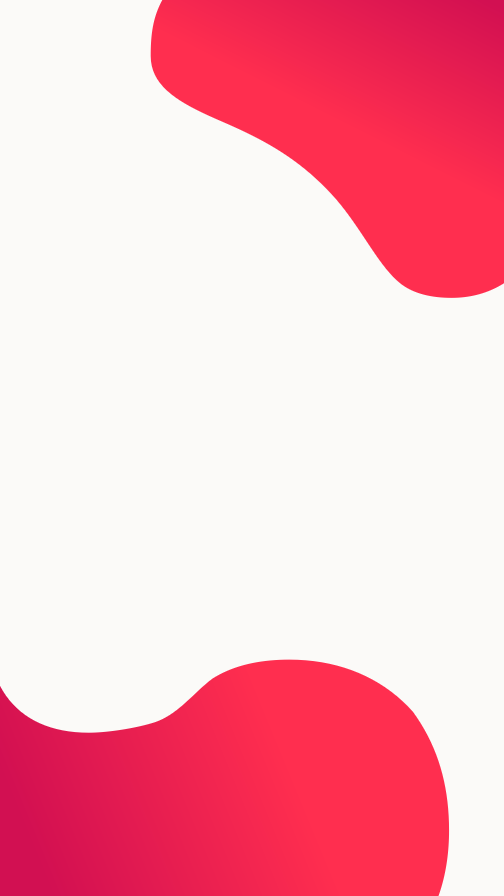
Give the GLSL for this background, as a WebGL 2 fragment shader.

```glsl
#version 300 es
precision highp float;
// Two flowing crimson blobs in opposite corners of an off-white canvas.
// Each outline is traced by a pen along cubic curves, which gathers a signed
// distance for smooth edges; a linear gradient then fills the inside.

uniform vec2 u_resolution;
out vec4 outColor;

const float CANVAS_HEIGHT = 16.0 / 9.0; // the canvas width is 1
const int CURVE_STEPS = 18;

const vec3 PAPER = vec3(0.985, 0.981, 0.974);
const vec3 CRIMSON = vec3(0.825, 0.062, 0.320);
const vec3 CORAL_RED = vec3(1.0, 0.180, 0.310);

struct Outline {
    vec2 pen;
    float distSquared;
    float side; // -1 inside, +1 outside
};

Outline moveTo(vec2 start) {
    return Outline(start, 1e6, 1.0);
}

// Straight edge: keeps the nearest distance and flips the side on a crossing.
void lineTo(inout Outline o, vec2 p, vec2 end) {
    vec2 edge = end - o.pen;
    vec2 rel = p - o.pen;
    vec2 gap = rel - edge * clamp(dot(rel, edge) / dot(edge, edge), 0.0, 1.0);
    o.distSquared = min(o.distSquared, dot(gap, gap));
    if ((o.pen.y > p.y) != (end.y > p.y) && rel.x < edge.x * rel.y / edge.y) {
        o.side = -o.side;
    }
    o.pen = end;
}

// Cubic curve from the pen position, split into short edges.
void curveTo(inout Outline o, vec2 p, vec2 c1, vec2 c2, vec2 end) {
    vec2 start = o.pen;
    for (int i = 1; i <= CURVE_STEPS; i++) {
        float t = float(i) / float(CURVE_STEPS);
        float s = 1.0 - t;
        vec2 point = s * s * s * start + 3.0 * s * s * t * c1
                   + 3.0 * s * t * t * c2 + t * t * t * end;
        lineTo(o, p, point);
    }
}

float signedDistance(Outline o) {
    return o.side * sqrt(o.distSquared);
}

// Upper right blob; y runs down from the top edge.
float upperBlob(vec2 p) {
    vec2 start = vec2(0.336, -0.028);
    Outline o = moveTo(start);
    lineTo(o, p, vec2(0.322, 0.0));
    curveTo(o, p, vec2(0.303, 0.035), vec2(0.299, 0.069), vec2(0.299, 0.111));
    curveTo(o, p, vec2(0.299, 0.174), vec2(0.359, 0.206), vec2(0.440, 0.241));
    curveTo(o, p, vec2(0.514, 0.273), vec2(0.583, 0.308), vec2(0.648, 0.375));
    curveTo(o, p, vec2(0.708, 0.435), vec2(0.743, 0.516), vec2(0.787, 0.556));
    curveTo(o, p, vec2(0.813, 0.581), vec2(0.852, 0.591), vec2(0.896, 0.591));
    curveTo(o, p, vec2(0.935, 0.591), vec2(0.970, 0.581), vec2(1.0, 0.562));
    lineTo(o, p, vec2(1.05, 0.53));
    lineTo(o, p, vec2(1.05, -0.028));
    lineTo(o, p, start);
    return signedDistance(o);
}

// Lower left blob; y runs up from the bottom edge.
float lowerBlob(vec2 p) {
    vec2 start = vec2(-0.028, 0.468);
    Outline o = moveTo(start);
    lineTo(o, p, vec2(0.0, 0.417));
    curveTo(o, p, vec2(0.032, 0.356), vec2(0.093, 0.324), vec2(0.176, 0.324));
    curveTo(o, p, vec2(0.213, 0.324), vec2(0.271, 0.333), vec2(0.308, 0.345));
    curveTo(o, p, vec2(0.354, 0.361), vec2(0.384, 0.403), vec2(0.421, 0.431));
    curveTo(o, p, vec2(0.463, 0.458), vec2(0.516, 0.469), vec2(0.574, 0.469));
    curveTo(o, p, vec2(0.674, 0.469), vec2(0.759, 0.433), vec2(0.819, 0.366));
    curveTo(o, p, vec2(0.870, 0.296), vec2(0.891, 0.218), vec2(0.891, 0.130));
    curveTo(o, p, vec2(0.891, 0.083), vec2(0.884, 0.039), vec2(0.870, 0.0));
    lineTo(o, p, vec2(0.86, -0.028));
    lineTo(o, p, vec2(-0.028, -0.028));
    lineTo(o, p, start);
    return signedDistance(o);
}

vec3 redGradient(vec2 p, vec2 darkEnd, vec2 brightEnd) {
    vec2 axis = brightEnd - darkEnd;
    float t = clamp(dot(p - darkEnd, axis) / dot(axis, axis), 0.0, 1.0);
    return mix(CRIMSON, CORAL_RED, t);
}

float coverage(float dist, float softness) {
    return clamp(0.5 - dist / softness, 0.0, 1.0);
}

void main() {
    vec2 p = gl_FragCoord.xy / u_resolution * vec2(1.0, CANVAS_HEIGHT);
    vec2 fromTop = vec2(p.x, CANVAS_HEIGHT - p.y);
    float softness = 1.0 / u_resolution.x;

    vec3 upperFill = redGradient(fromTop, vec2(0.961, 0.0), vec2(0.805, 0.309));
    vec3 lowerFill = redGradient(p, vec2(0.081, 0.065), vec2(0.571, 0.267));

    vec3 color = mix(PAPER, upperFill, coverage(upperBlob(fromTop), softness));
    color = mix(color, lowerFill, coverage(lowerBlob(p), softness));
    outColor = vec4(color, 1.0);
}
```
